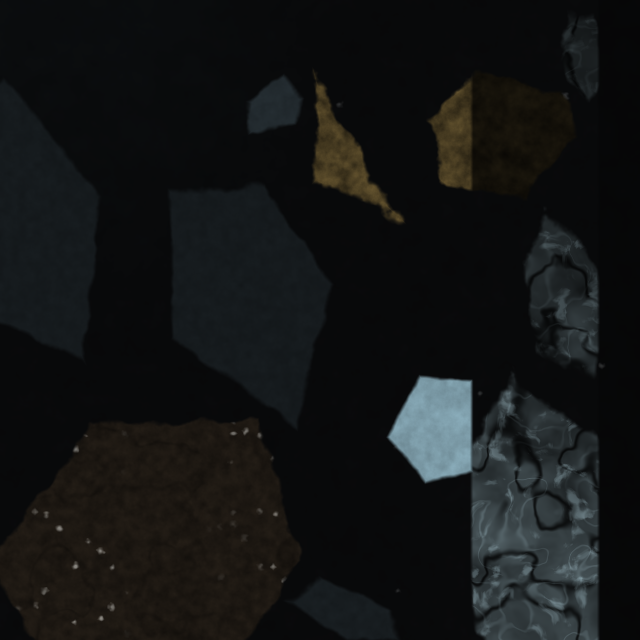
Write a Shadertoy shader that draws this texture.

```glsl
// Dim mineral grains on black: slate, brown, ochre, cracked grey and one pale facet.
const vec3 BACKDROP = vec3(0.032, 0.035, 0.039);
const vec3 HAZE     = vec3(0.040, 0.048, 0.053);
const vec3 SLATE    = vec3(0.083, 0.102, 0.113);
const vec3 BROWN    = vec3(0.112, 0.092, 0.070);
const vec3 OCHRE    = vec3(0.300, 0.250, 0.140);
const vec3 CRACKED  = vec3(0.215, 0.252, 0.265);
const vec3 PALE     = vec3(0.500, 0.625, 0.675);
const vec3 GLINT    = vec3(0.420, 0.430, 0.430);
const float SEAM = 0.737;   // left border of the side face
const float RIM  = 0.935;   // right border of the side face
const float SOFT = 0.0035;  // edge softness
const float TAU  = 6.2831853;

float hash(vec2 p) {
    vec3 q = fract(vec3(p.xyx) * 0.1031);
    q += dot(q, q.yzx + 33.33);
    return fract((q.x + q.y) * q.z);
}

float noise(vec2 p) {
    vec2 i = floor(p), f = fract(p);
    f = f * f * (3.0 - 2.0 * f);
    vec2 e = vec2(0.0, 1.0);
    return mix(mix(hash(i), hash(i + e.yx), f.x),
               mix(hash(i + e.xy), hash(i + e.yy), f.x), f.y);
}

float fbm(vec2 p) {
    float sum = 0.0, gain = 0.533;
    for (int i = 0; i < 4; i++) {
        sum += gain * noise(p);
        p = mat2(1.6, 1.2, -1.2, 1.6) * p + 5.3;
        gain *= 0.5;
    }
    return sum;
}

float cover(float d) { return 1.0 - smoothstep(-SOFT, SOFT, d); }

// Signed distance to a rough convex chip with randomly set sides
float chip(vec2 p, vec2 centre, vec2 reach, float tilt, int sides, float rough, float seed) {
    float c = cos(tilt), s = sin(tilt);
    vec2 q = mat2(c, -s, s, c) * (p - centre) / reach;
    float d = -1e3;
    for (int k = 0; k < sides; k++) {
        vec2 id = vec2(float(k), seed);
        float angle = (float(k) + 0.5 * hash(id)) * TAU / float(sides);
        float apothem = 0.70 + 0.24 * hash(id + 17.0);
        d = max(d, dot(q, vec2(cos(angle), sin(angle))) - apothem);
    }
    return d * min(reach.x, reach.y) + rough * (fbm(p * 28.0 + seed) - 0.5);
}

// Sparse tiny bright specks, one per chosen cell
float specks(vec2 p, float cells, float density) {
    vec2 id = floor(p * cells), f = fract(p * cells);
    vec2 spot = 0.3 + 0.4 * vec2(hash(id + 3.0), hash(id + 9.0));
    float radius = mix(0.0015, 0.0045, hash(id + 21.0));
    float d = length((f - spot) / cells) + 0.005 * (noise(p * 220.0) - 0.5);
    return step(1.0 - density, hash(id + 40.0)) * cover(d - radius);
}

// Brightness of crumpled plates with dark cracks and light ridges
float crackle(vec2 p) {
    vec2 w = p + 0.06 * vec2(fbm(p * 13.0), fbm(p * 13.0 + 7.0));
    float plate = fbm(w * 15.0 + 2.0);
    float crack = smoothstep(0.0, 0.13, abs(noise(w * vec2(27.0, 22.0)) - 0.5));
    float ridge = 1.0 - smoothstep(0.0, 0.07, abs(noise(w * 31.0 + 5.0) - 0.58));
    float sparkle = smoothstep(0.56, 0.80, fbm(w * 44.0));
    return mix(0.25, 1.0, crack) * (0.25 + 1.25 * plate) + 0.5 * ridge * plate + 0.8 * sparkle;
}

void mainImage(out vec4 fragColor, in vec2 fragCoord) {
    vec2 p = fragCoord / iResolution.y;
    float grit = fbm(p * 85.0);
    float side = smoothstep(SEAM - SOFT, SEAM + SOFT, p.x);
    float beforeRim = 1.0 - smoothstep(RIM - SOFT, RIM + SOFT, p.x);

    // Backdrop with a faint haze at the upper left
    float haze = smoothstep(0.45, 1.0, p.y) * (1.0 - smoothstep(0.2, 0.55, p.x));
    vec3 color = mix(BACKDROP, HAZE, haze) * (0.88 + 0.24 * fbm(p * 40.0));
    color *= mix(0.75, 1.0, beforeRim);
    color += 0.35 * GLINT * specks(p, 22.0, 0.022);

    // Slate: two large blades and two small chips
    vec3 slate = SLATE * (0.87 + 0.26 * grit);
    for (int i = 0; i < 2; i++) {
        float n = float(i);
        float blade = chip(p, vec2(0.03, 0.65) + n * vec2(0.355, -0.09),
                           vec2(0.125, 0.21), 0.32, 5, 0.012, 2.0 + n);
        color = mix(color, slate, cover(blade));
        float small = chip(p, vec2(0.425, 0.83) + n * vec2(0.12, -0.79),
                           vec2(0.05, 0.035) + n * vec2(0.04, 0.01), 0.5 - 0.9 * n, 5, 0.012, 8.0 + n);
        color = mix(color, slate * (1.6 - 0.5 * n), cover(small));
    }

    // Brown: one broad grain with clustered glints
    float brownMask = cover(chip(p, vec2(0.25, 0.15), vec2(0.265, 0.25), 0.1, 6, 0.022, 14.0));
    float vein = smoothstep(0.0, 0.05, abs(fbm(p * 11.0) - 0.5));
    vec3 brown = BROWN * (0.68 + 0.64 * grit) * mix(0.85, 1.0, vein);
    float cluster = smoothstep(0.35, 0.75, noise(p * 8.0 + 4.0));
    brown += GLINT * cluster * specks(p, 48.0, 0.14);
    color = mix(color, brown, brownMask);

    // Ochre: a small wedge and a larger lump that dims on the side face
    vec3 ochre = OCHRE * (0.25 + 0.75 * fbm(p * 50.0) + 0.6 * grit) * mix(1.0, 0.28, side);
    for (int i = 0; i < 2; i++) {
        float n = float(i);
        float lump = chip(p, vec2(0.525, 0.75) + n * vec2(0.25, 0.03),
                          vec2(0.036, 0.05) + n * vec2(0.092, 0.06), 0.0, 3 + 3 * i, 0.025, 20.0 + n);
        color = mix(color, ochre, cover(lump));
    }

    // Cracked grey: a column on the side face, shrinking and fading upward
    vec3 crumpled = CRACKED * crackle(p);
    for (int i = 0; i < 3; i++) {
        float n = float(i);
        float block = chip(p, vec2(0.85, 0.15) + n * vec2(0.03, 0.38),
                           vec2(0.14, 0.27) * exp2(-n), 0.1, 6, 0.018, 30.0 + n);
        color = mix(color, crumpled * (1.0 - 0.3 * n), cover(block) * side * beforeRim);
    }

    // Pale facet, cut off at the seam
    float facet = chip(p, vec2(0.695, 0.335), vec2(0.095, 0.098), 0.3, 6, 0.008, 41.0);
    vec3 pale = PALE * (0.80 + 0.22 * grit + 0.14 * fbm(p * 18.0));
    color = mix(color, pale, cover(max(facet, p.x - SEAM)));

    fragColor = vec4(color, 1.0);
}
```
